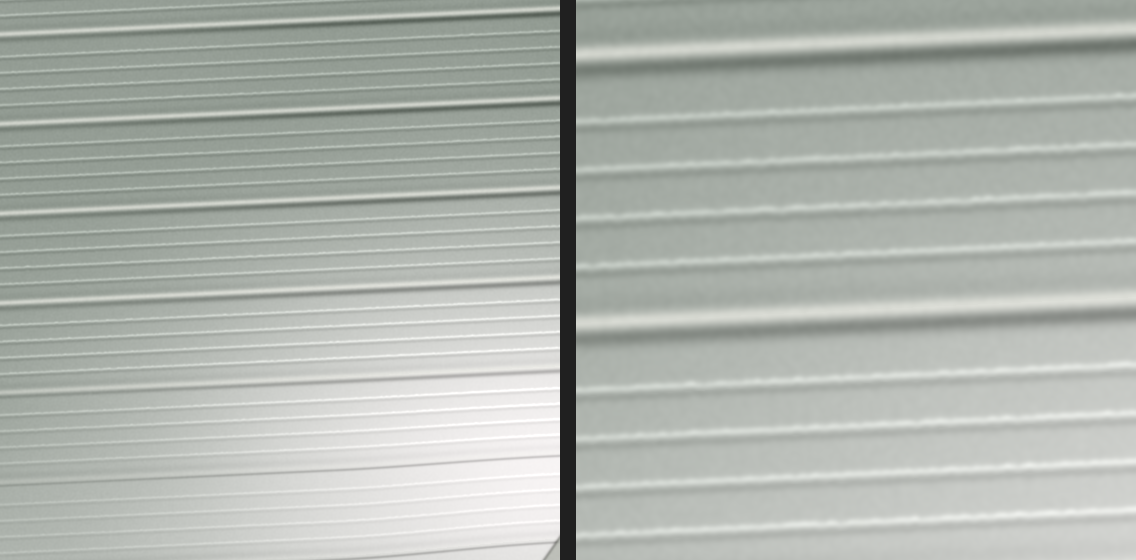
Left: the whole. Right: its middle third, enlarged.
Give the GLSL for this texture, as a WebGL 2 fragment shader.

```glsl
#version 300 es
precision highp float;

uniform vec2 u_resolution;
out vec4 fragColor;

vec2 hashGradient(vec2 cell) {
  vec3 p = fract(cell.xyx * vec3(0.1031, 0.1030, 0.0973));
  p += dot(p, p.yzx + 33.33);
  return fract((p.xx + p.yz) * p.zy) * 2.0 - 1.0;
}

float gradientNoise(vec2 p) {
  vec2 i = floor(p), f = fract(p);
  vec2 u = f * f * f * (f * (f * 6.0 - 15.0) + 10.0);
  vec2 e = vec2(0.0, 1.0);
  float low = mix(dot(hashGradient(i), f),
                  dot(hashGradient(i + e.yx), f - e.yx), u.x);
  float high = mix(dot(hashGradient(i + e.xy), f - e.xy),
                   dot(hashGradient(i + e.yy), f - e.yy), u.x);
  return mix(low, high, u.y);
}

// Soft ridge of unit height around zero
float ridge(float distance, float width) {
  float t = distance / width;
  return exp(-t * t);
}

void main() {
  vec2 uv = gl_FragCoord.xy / u_resolution;
  float down = 1.0 - uv.y;

  // Tilted slats, bending upward in the lower right
  float bend = 0.013 * smoothstep(0.6, 1.0, down) * smoothstep(0.6, 1.0, uv.x);
  float slat = (down + 0.0465 * uv.x + bend - 0.0612) / 0.16;
  float seam = slat - floor(slat + 0.5);
  float across = fract(slat);

  // Glow at the right, stepped slightly by the curve of each slat
  vec2 toGlow = (uv - vec2(1.0, 0.18)) * vec2(1.38, 2.6);
  toGlow.y += 0.1 * (across - 0.5);
  float glow = exp(-dot(toGlow, toGlow));
  glow += 0.18 * (1.0 - smoothstep(0.0, 0.3, uv.y)) * (1.0 - glow);
  glow += 0.06 * smoothstep(0.7, 1.0, uv.y) * (1.0 - uv.x);
  glow += 0.05 * gradientNoise(uv * vec2(3.0, 5.0));
  vec3 color = mix(vec3(0.565, 0.602, 0.567), vec3(0.97, 0.957, 0.957), glow);

  // Four fine grooves in every slat, with ragged edges
  float grooveStep = (across - 0.25) / 0.18;
  float groove = (grooveStep - clamp(floor(grooveStep + 0.5), 0.0, 3.0)) * 0.18;
  float ragged = gradientNoise(vec2(uv.x * 150.0, floor(slat * 5.5) * 7.3 + 0.4));
  groove += 0.006 * ragged;
  float fade = 1.0 - 0.55 * smoothstep(0.6, 0.9, down);
  color += (0.115 + 0.05 * ragged) * fade * ridge(groove, 0.015);
  color -= 0.065 * fade * ridge(groove - 0.032, 0.018);

  // Bright seam lip and the shadow below it, thinner toward the bottom
  float lower = smoothstep(0.55, 0.85, down);
  float lip = mix(0.27, 0.07, lower);
  float shade = mix(0.11, 0.23, smoothstep(0.0, 0.8, uv.x)) * mix(1.0, 0.75, lower);
  color -= shade * ridge(seam - mix(0.06, 0.04, lower), mix(0.035, 0.017, lower));
  color -= 0.03 * ridge(seam + 0.065, 0.04);
  color = mix(color, vec3(0.95, 0.95, 0.92), lip * 2.3 * ridge(seam, 0.029));

  // Grey edge crossing the lower right corner
  float corner = dot(uv - vec2(0.985, 0.02), normalize(vec2(1.0, -0.7)));
  color = mix(color, vec3(0.7, 0.71, 0.68), 0.8 * smoothstep(-0.003, 0.003, corner));
  color -= 0.2 * ridge(corner, 0.003);

  // Fine grain, weaker in the light
  float grain = gradientNoise(uv * 190.0) + 0.6 * gradientNoise(uv * 83.0 + 17.0);
  color += 0.02 * grain * (1.0 - 0.6 * glow);

  fragColor = vec4(clamp(color, 0.0, 1.0), 1.0);
}
```
